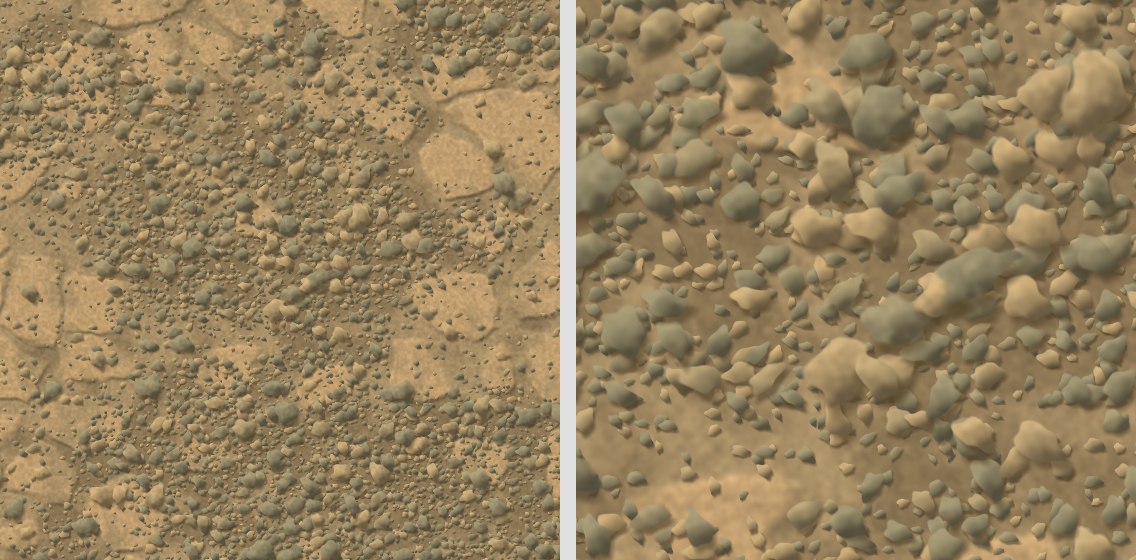
Left: the whole. Right: its middle third, enlarged.
A Shadertoy shader for this texture:

```glsl
// Dry desert ground: sandy slabs, dusty brown soil and scattered grey-green pebbles.

const vec3 SAND = vec3(0.755, 0.620, 0.435);
const vec3 DUST = vec3(0.665, 0.565, 0.405);
const vec3 SOIL = vec3(0.545, 0.460, 0.325);
const vec3 STONE_GREY = vec3(0.525, 0.490, 0.375);
const vec3 STONE_TAN = vec3(0.670, 0.570, 0.405);
const vec3 SHADOW = vec3(0.320, 0.255, 0.155);
const vec2 LIGHT = vec2(-0.50, 0.86);     // direction towards the sun
const vec2 SLAB_SCALE = vec2(6.0, 7.6);   // slabs across the canvas
const float SLAB_WARP = 0.055;
const float SLAB_RELIEF = 0.30;
const float GRAVEL_SCALE = 4.2;           // size of gravel drifts
const int PEBBLE_LAYERS = 4;
const float PEBBLE_SCALE = 92.0;          // cells across for the finest layer
const float PEBBLE_GROWTH = 0.64;         // scale factor between layers
const float GRAIN = 0.085;

vec2 hash2(vec2 p) {
    vec3 q = fract(p.xyx * vec3(0.1031, 0.1030, 0.0973));
    q += dot(q, q.yzx + 33.33);
    return fract((q.xx + q.yz) * q.zy);
}

float valueNoise(vec2 p) {
    vec2 i = floor(p), f = fract(p);
    f = f * f * (3.0 - 2.0 * f);
    float bottom = mix(hash2(i).x, hash2(i + vec2(1, 0)).x, f.x);
    float upper = mix(hash2(i + vec2(0, 1)).x, hash2(i + vec2(1, 1)).x, f.x);
    return mix(bottom, upper, f.y);
}

float fbm(vec2 p, int octaves) {
    float sum = 0.0, amp = 0.5, total = 0.0;
    for (int i = 0; i < octaves; i++) {
        sum += amp * valueNoise(p);
        total += amp;
        amp *= 0.5;
        p = mat2(1.6, 1.2, -1.2, 1.6) * p + 17.3;
    }
    return sum / total;
}

// Where loose stones gather, 0 to 1
float gravel(vec2 p) {
    return smoothstep(0.30, 0.70, fbm(p * GRAVEL_SCALE * vec2(0.85, 1.2) + 41.0, 3));
}

// Cellular slabs with ragged rims, buried where gravel gathers
float slab(vec2 p) {
    vec2 warp = vec2(fbm(p * 11.0, 4), fbm(p * 11.0 + 57.0, 4)) - 0.5;
    vec2 q = (p + SLAB_WARP * warp) * SLAB_SCALE;
    vec2 cell = floor(q), owner = cell;
    float nearest = 9.0, second = 9.0;
    for (int y = -1; y <= 1; y++)
    for (int x = -1; x <= 1; x++) {
        vec2 id = cell + vec2(x, y);
        float d = length(id + hash2(id + 7.0) - q);
        if (d < nearest) { second = nearest; nearest = d; owner = id; }
        else second = min(second, d);
    }
    float gap = 0.42 * gravel(p) + 0.20 * hash2(owner + 91.0).x - 0.04;
    return smoothstep(0.0, 0.13, second - nearest - gap);
}

// Radius-like distance to a lumpy ellipse: 1 on the outline
float lump(vec2 q, vec2 size, float seed) {
    q /= size;
    float a = atan(q.y, q.x + 1e-5);
    return length(q) * (1.0 + 0.11 * sin(3.0 * a + seed) + 0.08 * sin(5.0 * a + 2.3 * seed));
}

// Lays one grid of pebbles and their shadows over the ground
vec3 pebbles(vec3 col, vec2 p, float scale, float seed, float rough) {
    vec2 g = p * scale, cell = floor(g);
    float soft = max(0.10, 1.5 * scale / iResolution.y);
    for (int y = -1; y <= 1; y++)
    for (int x = -1; x <= 1; x++) {
        vec2 id = cell + vec2(x, y);
        vec2 place = hash2(id + seed), kind = hash2(id + seed + 131.0);
        vec2 centre = id + 0.15 + 0.7 * place;
        vec2 q = g - centre;
        if (dot(q, q) > 1.0 || kind.x > mix(0.07, 0.68, gravel(centre / scale))) continue;
        vec2 look = hash2(id + seed + 277.0);
        float angle = (look.x - 0.5) * 2.6;
        mat2 turn = mat2(cos(angle), -sin(angle), sin(angle), cos(angle));
        float radius = mix(0.25, 0.49, kind.y * kind.y);
        vec2 size = radius * vec2(1.15, mix(0.58, 0.95, look.y));
        float outline = 6.283 * place.x;

        float shade = lump(turn * (q + LIGHT * radius * 0.42), size, outline);
        col = mix(col, SHADOW, 0.62 * (1.0 - smoothstep(0.65, 1.25, shade)));

        float d = lump(turn * q, size, outline) + 0.45 * (rough - 0.5);
        float cover = 1.0 - smoothstep(1.0 - soft, 1.0 + soft, d);
        float lit = dot(q / radius, LIGHT) + 0.9 * (rough - 0.5);
        vec3 stone = mix(STONE_GREY, STONE_TAN, smoothstep(0.35, 0.95, place.y));
        stone *= 0.99 + 0.26 * smoothstep(-0.2, 0.7, lit) - 0.36 * smoothstep(0.0, 0.9, -lit);
        col = mix(col, stone, 0.93 * cover);
    }
    return col;
}

void mainImage(out vec4 fragColor, in vec2 fragCoord) {
    vec2 p = fragCoord / iResolution.y;

    // Soil and slabs
    float slabTop = slab(p);
    float blotch = fbm(p * 19.0 + 5.0, 4);
    vec3 col = mix(SOIL, DUST, smoothstep(0.32, 0.72, blotch + 0.15 - 0.25 * gravel(p)));
    col = mix(col, mix(DUST, SAND, smoothstep(0.28, 0.50, blotch)), slabTop);

    // Sunlit and shaded slab rims
    float relief = slabTop - slab(p + LIGHT * 0.006);
    col *= 1.0 + SLAB_RELIEF * (min(relief, 0.0) + 0.3 * max(relief, 0.0));

    // Fine sand grain, then pebbles from small to large
    col *= 1.0 + GRAIN * 2.0 * (fbm(p * 170.0, 2) - 0.5);
    float rough = fbm(p * 95.0 + 23.0, 2);
    float scale = PEBBLE_SCALE;
    for (int i = 0; i < PEBBLE_LAYERS; i++) {
        col = pebbles(col, p, scale, 19.0 * float(i) + 3.0, rough);
        scale *= PEBBLE_GROWTH;
    }
    col *= 1.0 + GRAIN * (valueNoise(p * 230.0) - 0.5);
    fragColor = vec4(col, 1.0);
}
```
